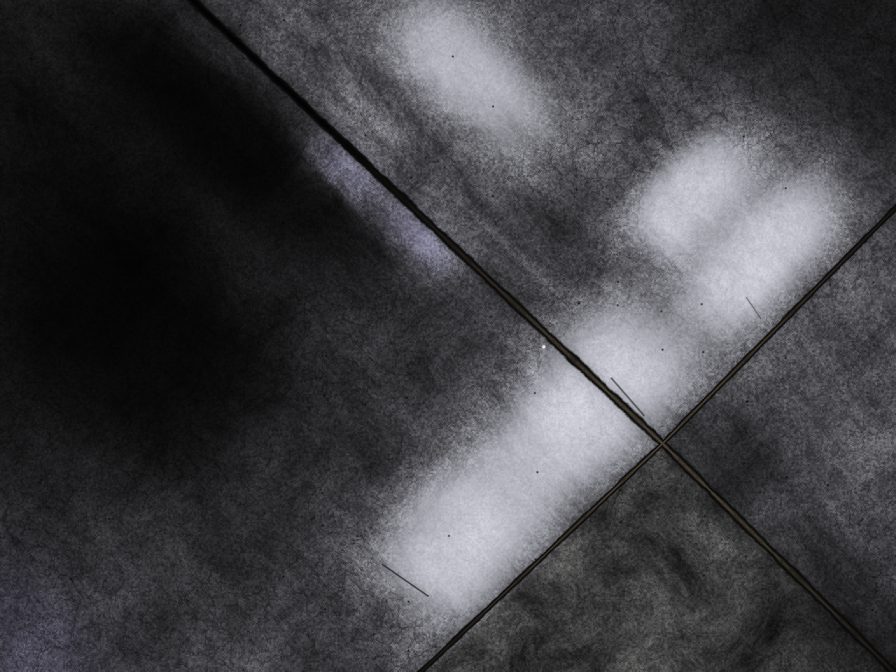
This texture is drawn by a Shadertoy shader. Its source:

```glsl
// Worn concrete floor: two crossing joints, soft window reflections and dark stains.
// Light is a sum of diagonal soft lobes; layered sines give the mottling,
// cellular noise the hairline cracks, and small hashed cells the grain and pits.
#define BASE_LIGHT 0.265
#define REFLECTION 0.62
#define STAIN 1.65
#define MOTTLE 0.30
#define GRAIN 0.30
#define CRACK_SCALE 27.0
#define CRACK_DEPTH 0.25
#define JOINT_A_WIDTH 0.0062
#define JOINT_B_WIDTH 0.0040
#define CROSSING vec2(0.986, 0.340)

vec2 hash2(vec2 p) {
    vec3 q = fract(vec3(p.xyx) * vec3(0.1031, 0.1030, 0.0973));
    q += dot(q, q.yzx + 33.33);
    return fract((q.xx + q.yz) * q.zy);
}

// x runs up-right along joint B, y runs up-left along joint A
vec2 diagonal(vec2 p) { return vec2(p.x + p.y, p.y - p.x) * 0.7071; }

// Soft rounded lobe aligned with the joints
float lobe(vec2 p, float x, float y, float along, float across) {
    vec2 q = abs(diagonal(p - vec2(x, y))) / vec2(along, across);
    return exp(-dot(pow(q, vec2(2.6)), vec2(1.0)));
}

float segment(vec2 p, vec2 a, vec2 b) {
    vec2 d = b - a;
    return length(p - a - d * clamp(dot(p - a, d) / dot(d, d), 0.0, 1.0));
}

float stroke(float d, float halfWidth, float aa) {
    return 1.0 - smoothstep(halfWidth - aa, halfWidth + aa, d);
}

// Warped layered sines, about -1 to 1
float clouds(vec2 p) {
    float sum = 0.0, amp = 0.5;
    for (int i = 0; i < 6; i++) {
        p += 0.45 * sin(p.yx * 1.3 + vec2(1.7, 4.1));
        sum += amp * sin(p.x) * sin(p.y + 0.8);
        p = mat2(1.48, 1.19, -1.19, 1.48) * p + 2.3;
        amp *= 0.74;
    }
    return sum;
}

// Gap between the nearest and second nearest cell points
float cellGap(vec2 p) {
    vec2 best = vec2(9.0);
    for (int i = 0; i < 9; i++) {
        vec2 id = floor(p) + vec2(i % 3, i / 3) - 1.0;
        float d = length(id + hash2(id) - p);
        best = d < best.x ? vec2(d, best.x) : vec2(best.x, min(best.y, d));
    }
    return best.y - best.x;
}

float reflections(vec2 p, float aboveB) {
    float s = 0.62 * lobe(p, 0.705, 0.885, 0.062, 0.150) + 0.20 * lobe(p, 0.690, 0.890, 0.120, 0.220);
    s += 0.80 * lobe(p, 1.033, 0.715, 0.105, 0.060) + 0.85 * lobe(p, 1.140, 0.628, 0.140, 0.062);
    s += 0.22 * lobe(p, 1.090, 0.660, 0.210, 0.160);
    float low = 0.65 * lobe(p, 0.930, 0.455, 0.085, 0.095) + 0.85 * lobe(p, 0.843, 0.360, 0.110, 0.078);
    low += 0.95 * lobe(p, 0.680, 0.195, 0.115, 0.088) + 0.24 * lobe(p, 0.820, 0.320, 0.340, 0.150);
    s += low * mix(0.06, 1.0, aboveB);
    return s * pow(1.0 + s * s * s * s, -0.25);
}

float stains(vec2 p) {
    float s = 0.95 * lobe(p, 0.340, 0.800, 0.075, 0.260) + 0.85 * lobe(p, 0.220, 0.510, 0.150, 0.200);
    s += 0.75 * lobe(p, 0.020, 0.800, 0.270, 0.340) + 0.35 * lobe(p, 0.250, 0.480, 0.320, 0.420);
    s += 0.65 * lobe(p, 1.300, 0.980, 0.220, 0.260) + 0.26 * lobe(p, 0.840, 0.670, 0.080, 0.180);
    s += 0.30 * lobe(p, 1.080, 0.320, 0.060, 0.100) + 0.45 * lobe(p, 1.320, 0.010, 0.080, 0.200);
    return s + 0.35 * lobe(p, 0.000, 0.380, 0.130, 0.180);
}

void mainImage(out vec4 fragColor, in vec2 fragCoord) {
    vec2 p = fragCoord / iResolution.y, d = diagonal(p);
    float aa = 1.0 / iResolution.y;
    float sideA = dot(p - CROSSING, vec2(0.686, 0.728));
    float sideB = dot(p - CROSSING, vec2(-0.705, 0.709));
    float mottle = clouds(p * 21.0), streak = clouds(vec2(d.x * 42.0, d.y * 6.0));

    // Broad light, bent slightly by the mottling
    vec2 q = p + 0.008 * vec2(mottle, streak);
    float aboveB = smoothstep(-0.008, 0.010, sideB);
    float sheen = 0.27 * lobe(q, 0.515, 0.750, 0.036, 0.070) + 0.30 * lobe(q, 0.625, 0.645, 0.034, 0.070);
    float violet = 3.0 * sheen + lobe(q, 0.030, 0.050, 0.100, 0.160);
    float strip = lobe(q, 0.620, 0.780, 0.060, 0.340) * smoothstep(-0.01, 0.01, sideA);
    float light = BASE_LIGHT * exp(-STAIN * stains(q)) + REFLECTION * reflections(q, aboveB) + sheen;
    light += strip * (0.07 + 0.06 * streak) + 0.05 * lobe(p, 1.280, 0.440, 0.150, 0.200);

    // Surface detail fades inside the bright reflections
    float rough = 1.0 - 0.82 * smoothstep(0.32, 0.70, light);
    float rawPatch = (1.0 - aboveB) * smoothstep(0.02, -0.02, sideA);
    light *= 1.0 - 0.12 * rawPatch + rough * (MOTTLE * (1.0 + 0.5 * rawPatch) * mottle + 0.12 * streak);
    float grain = hash2(floor(p * 384.0)).x + hash2(floor(d * 230.0) + 471.0).y - 1.0;
    light *= 1.0 + GRAIN * rough * grain;
    float crack = 1.0 - smoothstep(0.0, 0.09, cellGap(p * CRACK_SCALE + 0.3 * vec2(mottle, streak)));
    light *= 1.0 - CRACK_DEPTH * rough * crack * smoothstep(-0.3, 0.4, clouds(p * 5.0 + 3.0));

    // Scratches and scattered pits
    float scratch = stroke(segment(p, vec2(0.569, 0.160), vec2(0.637, 0.113)), 0.0010, aa);
    scratch += 0.6 * stroke(segment(p, vec2(1.111, 0.557), vec2(1.132, 0.526)), 0.0008, aa);
    scratch += 0.8 * stroke(segment(p, vec2(0.910, 0.437), vec2(0.958, 0.382)), 0.0012, aa);
    vec2 pit = hash2(floor(p * 16.0) + 19.0);
    float pitDist = length(fract(p * 16.0) - 0.2 - 0.6 * pit) / 16.0;
    light *= 1.0 - 0.7 * min(scratch + step(0.8, pit.x) * stroke(pitDist, 0.0014, aa), 1.0);
    light += 0.5 * stroke(length(p - vec2(0.809, 0.484)), 0.0026, aa);

    // Cool tint, violet in the sheen and warmer on bare concrete
    vec3 tint = mix(vec3(0.985, 0.985, 1.04), vec3(0.97, 0.95, 1.13), clamp(violet, 0.0, 1.0));
    vec3 color = light * mix(tint, vec3(1.01, 1.0, 0.98), 0.8 * rawPatch);

    // Joints: ragged dark groove with a tan filler lit near the crossing
    float ragged = clouds(d * 55.0);
    float jointA = min(segment(p, vec2(0.280, 1.006), CROSSING), segment(p, CROSSING, vec2(1.335, -0.005)));
    float jointB = min(segment(p, CROSSING, vec2(1.340, 0.698)), segment(p, CROSSING, vec2(0.620, -0.006)));
    float joint = min(jointA / JOINT_A_WIDTH, jointB / JOINT_B_WIDTH) + 0.28 * ragged;
    float lit = smoothstep(0.75, 0.05, length(p - CROSSING)) * (0.85 + 0.4 * ragged);
    color *= 1.0 - 0.30 * exp(-max(joint, 0.0) * 0.45);
    color = mix(color, vec3(0.035, 0.033, 0.032), stroke(joint, 1.0, aa / JOINT_B_WIDTH));
    color = mix(color, vec3(0.40, 0.36, 0.29) * lit, 0.8 * stroke(joint, 0.38, aa / JOINT_B_WIDTH));
    fragColor = vec4(clamp(color, 0.0, 1.0), 1.0);
}
```
